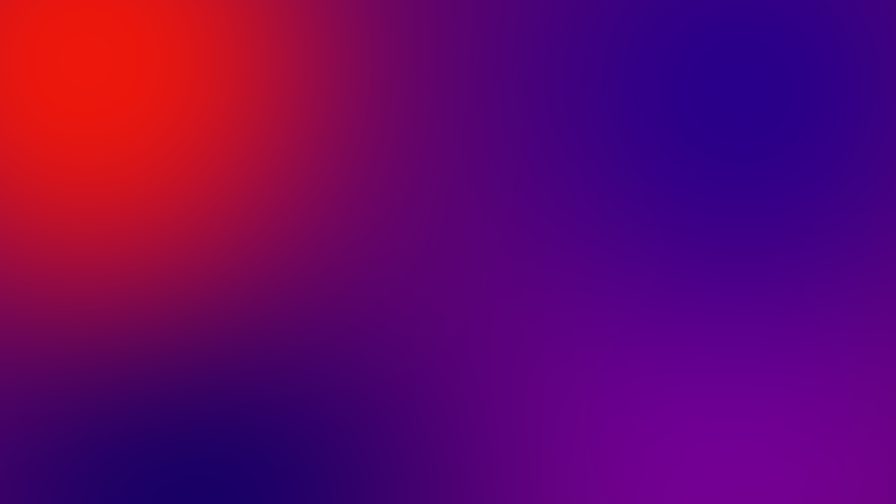
Give the GLSL for this background, as a WebGL 2 fragment shader.

```glsl
#version 300 es
precision highp float;
// A smooth mesh-like gradient: four large soft glows in the corners
// (red, indigo, navy, violet) blended over a plum base.
// Each glow is an elliptical exponential falloff, in units of canvas height.

uniform vec2 u_resolution;
out vec4 fragColor;

const vec3 PLUM   = vec3(0.37, 0.01, 0.42);
const vec3 VIOLET = vec3(0.48, 0.00, 0.585);
const vec3 INDIGO = vec3(0.16, 0.00, 0.54);
const vec3 NAVY   = vec3(0.09, 0.00, 0.40);
const vec3 RED    = vec3(0.93, 0.09, 0.045);

// Glow centres and radii
const vec2 VIOLET_POS = vec2(1.43, 0.13), VIOLET_SIZE = vec2(0.52, 0.50);
const vec2 INDIGO_POS = vec2(1.47, 0.82), INDIGO_SIZE = vec2(0.47, 0.47);
const vec2 NAVY_POS   = vec2(0.38, 0.01), NAVY_SIZE   = vec2(0.49, 0.38);
const vec2 RED_POS    = vec2(0.17, 0.88), RED_SIZE    = vec2(0.47, 0.47);

// Falloff powers: a higher one gives a flatter core
const float SOFT = 2.0;
const float FLAT_CORE = 2.5;

// Strength of an elliptical glow: 1 at its centre, fading to 0
float glow(vec2 p, vec2 centre, vec2 size, float power) {
    return exp(-pow(length((p - centre) / size), power));
}

void main() {
    vec2 p = gl_FragCoord.xy / u_resolution.y;
    // Keep the glows in proportion to the canvas width
    p.x *= (16.0 / 9.0) * u_resolution.y / u_resolution.x;

    // Layer the glows, the brightest last
    vec3 color = PLUM;
    color = mix(color, VIOLET, glow(p, VIOLET_POS, VIOLET_SIZE, SOFT));
    color = mix(color, INDIGO, glow(p, INDIGO_POS, INDIGO_SIZE, SOFT));
    color = mix(color, NAVY, glow(p, NAVY_POS, NAVY_SIZE, SOFT));
    color = mix(color, RED, glow(p, RED_POS, RED_SIZE, FLAT_CORE));

    fragColor = vec4(color, 1.0);
}
```
